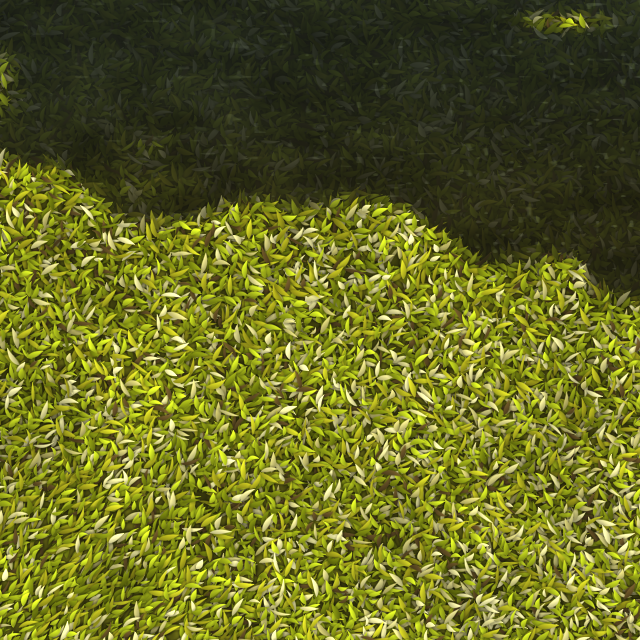
Give the GLSL for this texture, as a WebGL 1 fragment shader.

```glsl
precision highp float;
// A sunlit lawn with a soft, ragged tree shadow across its far side.
// Layered jittered grids scatter curved, tapered blades; each blade takes
// its sunlight from its own centre, so the shadow edge breaks up into tufts.

uniform vec2 u_resolution;

vec3 hash3(vec2 p) {
  vec3 q = fract(p.xyx * vec3(0.1031, 0.1030, 0.0973));
  q += dot(q, q.yxz + 33.33);
  return fract((q.xxy + q.yzz) * q.zyx);
}

float noise(vec2 p) {
  vec2 i = floor(p), f = fract(p);
  f = f * f * (3.0 - 2.0 * f);
  float low = mix(hash3(i).x, hash3(i + vec2(1.0, 0.0)).x, f.x);
  float high = mix(hash3(i + vec2(0.0, 1.0)).x, hash3(i + 1.0).x, f.x);
  return mix(low, high, f.y);
}

// Soft elliptical spot of light.
float spot(vec2 p, vec2 centre, vec2 radius) {
  vec2 d = (p - centre) / radius;
  return exp(-dot(d, d));
}

// Sunlight reaching a point: 0 in shadow, 1 in full sun.
float sunlight(vec2 p) {
  float edge = 0.752
    - 0.095 * smoothstep(0.07, 0.20, p.x)
    + 0.027 * smoothstep(0.26, 0.40, p.x)
    - 0.090 * smoothstep(0.60, 0.78, p.x)
    - 0.065 * smoothstep(0.87, 0.98, p.x);
  edge += 0.026 * (noise(p * 24.0) - 0.5);
  float sun = smoothstep(0.016, -0.018, p.y - edge);
  sun += 1.3 * spot(p, vec2(0.880, 0.966), vec2(0.050, 0.012));
  sun += 0.6 * spot(p, vec2(0.0, 0.865), vec2(0.022, 0.045));
  sun += 0.22 * spot(p, vec2(0.235, 0.770), vec2(0.040, 0.013));
  sun += 0.20 * spot(p, vec2(0.200, 0.710), vec2(0.080, 0.025));
  return clamp(sun, 0.0, 1.0);
}

// Blade pigment: greens, with dry straw and some brown litter.
vec3 pigment(vec3 r, vec2 p) {
  vec3 c = mix(vec3(0.38, 0.42, 0.04), vec3(0.76, 0.83, 0.13), r.x);
  c = mix(c, vec3(0.70, 0.63, 0.12), 0.5 * step(0.78, r.z));
  float dry = 0.09 + 0.20 * noise(p * 8.0 + 3.0)
    + 0.10 * smoothstep(0.3, 0.9, p.x) * smoothstep(0.7, 0.2, p.y);
  c = mix(c, mix(vec3(0.68, 0.65, 0.36), vec3(0.92, 0.90, 0.64), r.x), step(1.0 - dry, r.y));
  return mix(c, vec3(0.33, 0.26, 0.12), step(r.y, 0.06));
}

void main() {
  vec2 uv = gl_FragCoord.xy / u_resolution;
  float soft = max(0.0013, 0.7 / u_resolution.y);

  // Soil and deep thatch; alpha carries the sunlight.
  vec4 turf = vec4(vec3(0.25, 0.25, 0.05) * (0.6 + 0.8 * noise(uv * 90.0)), sunlight(uv));

  // Blades, from the deepest layer to the top, far rows first.
  for (int layer = 0; layer < 9; layer++) {
    float k = float(layer);
    float cells = 31.0 + 2.1 * k;
    vec2 shift = vec2(0.37, 0.61) * k;
    vec2 home = floor(uv * cells + shift);
    for (int j = 1; j >= -1; j--) {
      for (int i = -1; i <= 1; i++) {
        vec2 cell = home + vec2(float(i), float(j));
        vec3 place = hash3(cell + 71.0 * k + 11.0);
        vec3 look = hash3(cell + 53.0 * k + 307.0);
        vec2 centre = (cell + place.xy - shift) / cells;

        // Blades lean together at the lower left and tangle elsewhere.
        float combed = smoothstep(0.65, 0.1, centre.x) * smoothstep(0.5, 0.1, centre.y);
        float angle = 0.85 + (place.z - 0.5) * mix(3.2, 1.5, combed);
        vec2 along = vec2(cos(angle), sin(angle));
        vec2 d = uv - centre;
        float t = dot(d, along) / ((0.34 + 0.52 * look.z) / cells);
        float bend = (fract(look.x * 17.0) - 0.5) * 0.009;
        float s = dot(d, vec2(-along.y, along.x)) + bend * (t * t - 0.3);
        float taper = max(1.0 - t * t, 0.0) * (1.1 - 0.4 * clamp(t, -1.0, 1.0));
        float width = (0.0019 + 0.0022 * fract(look.y * 13.0)) * taper;
        float gap = abs(s) - width;
        float inside = smoothstep(1.0, 0.9, abs(t));

        // Contact shade around the blade, then the blade itself.
        float shade = smoothstep(0.005, 0.0, gap) * smoothstep(1.3, 0.7, abs(t));
        turf.rgb *= 1.0 - 0.19 * shade;
        vec3 tint = pigment(look, centre);
        tint *= (0.72 + 0.045 * k) * (0.92 + 0.20 * clamp(t, -1.0, 1.0));
        tint *= 1.0 + 0.10 * clamp(s / 0.003, -1.0, 1.0);
        float cover = smoothstep(soft, -soft, gap) * inside;
        turf = mix(turf, vec4(tint, sunlight(centre)), cover);
      }
    }
  }

  // Sun varies in broad clumps.
  vec3 lit = turf.rgb * (0.98 + 0.28 * noise(uv * 11.0 + 7.0)) + vec3(0.015, 0.015, 0.01);

  // Muted shade: cooler far away, warmer beside the sunlit edge.
  float far = smoothstep(0.62, 0.95, uv.y);
  vec3 dusk = mix(vec3(0.100, 0.098, 0.056), vec3(0.092, 0.105, 0.084), far);
  dusk += lit * mix(vec3(0.13), vec3(0.10, 0.11, 0.12), far);
  dusk *= 0.82 + 0.36 * noise(uv * vec2(14.0, 32.0));
  float glint = smoothstep(0.80, 0.98, noise(uv * vec2(75.0, 150.0) + 19.0));
  dusk += vec3(0.10, 0.11, 0.09) * glint * (0.4 + 0.6 * uv.x);

  gl_FragColor = vec4(mix(dusk, lit, turf.a), 1.0);
}
```
